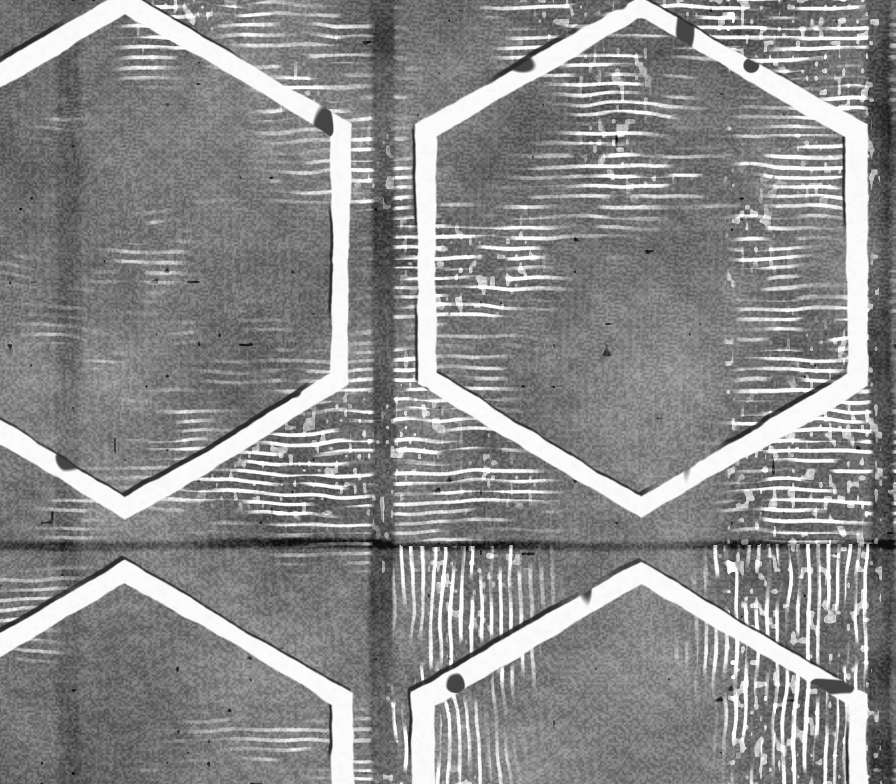
A WebGL 1 fragment shader for this pattern:

```glsl
precision highp float;
// Worn grey tiles, each stamped with a hand-cut white hexagon outline.
// A hexagon distance gives the outline and its dark upper-left rim; layered
// noise gives the mottled ground, grain, and patches of combed brush streaks.

uniform vec2 u_resolution;

// Lengths are in canvas heights.
#define TILE_ORIGIN vec2(0.488, 0.305)
#define TILE_SIZE   vec2(0.635, 0.714)
#define HEX_ORIGIN  vec2(0.818, 0.675)
#define HEX_PITCH   vec2(0.659, 0.727)
#define HEX_APOTHEM 0.276
#define LINE_HALF   0.0128
#define EDGE_WEAR   0.0045
#define RIM_OFFSET  vec2(-0.0035, 0.0050)
#define STREAK_FREQ 78.0
#define GRAIN       0.20
#define GROUND      0.47

float hash(vec2 p) {
  return fract(sin(dot(p, vec2(127.1, 311.7))) * 43758.5453);
}

float noise(vec2 p) {
  vec2 i = floor(p), f = fract(p);
  f = f * f * (3.0 - 2.0 * f);
  return mix(mix(hash(i), hash(i + vec2(1.0, 0.0)), f.x),
             mix(hash(i + vec2(0.0, 1.0)), hash(i + 1.0), f.x), f.y);
}

float fbm(vec2 p) {
  float sum = 0.0, amp = 0.533;
  for (int i = 0; i < 4; i++) {
    sum += amp * noise(p);
    p = p * 2.03 + 17.3;
    amp *= 0.5;
  }
  return sum;
}

// Signed distance to a pointy-topped hexagon, with sharp outer corners.
float hexagon(vec2 p) {
  p = abs(p);
  return max(p.x, dot(p, vec2(0.5, 0.866))) - HEX_APOTHEM;
}

// Distance to the outline's uneven edge, negative inside the line.
float outline(vec2 p, vec2 center) {
  float drift = 0.010 * (noise(p * 4.0 + 3.0) - 0.5);
  float rough = EDGE_WEAR * (fbm(p * 38.0) - 0.5);
  float width = LINE_HALF + 0.005 * (noise(p * 6.0 + 40.0) - 0.5);
  return abs(hexagon(p - center) + drift) - width + rough;
}

// Combed brush marks running along x, broken into short strokes.
float streaks(vec2 p) {
  float phase = p.y * STREAK_FREQ + 1.6 * fbm(p * 5.0) + 0.5 * noise(p * 23.0);
  float ridge = smoothstep(-0.1, 0.95, sin(6.2832 * phase));
  return ridge * smoothstep(0.25, 0.65, noise(p * vec2(24.0, 95.0)));
}

void main() {
  vec2 p = gl_FragCoord.xy / u_resolution.y;
  float aa = 1.2 / u_resolution.y;

  // Tile layout, with slightly wavering joints.
  vec2 grid = p - TILE_ORIGIN + 0.006 * (vec2(noise(p * 9.0), noise(p * 9.0 + 5.0)) - 0.5);
  vec2 tile = floor(grid / TILE_SIZE);
  vec2 local = grid - tile * TILE_SIZE;
  vec2 joint = min(local, TILE_SIZE - local);
  float evenColumn = step(mod(tile.x, 2.0), 0.5);
  float turned = evenColumn * step(0.5, mod(tile.y, 2.0));

  vec2 center = HEX_ORIGIN + tile * HEX_PITCH;
  float line = outline(p, center);
  float outside = smoothstep(0.0, 0.03, hexagon(p - center));

  // Mottled ground and a vertical seam through each tile.
  float tone = GROUND + 0.26 * (fbm(p * 6.0 + 8.0) - 0.5);
  tone += 0.12 * (fbm(p * vec2(30.0, 45.0)) - 0.5);
  float seamX = fract(0.70 + 0.33 * tile.x) * TILE_SIZE.x;
  float seam = smoothstep(0.022, 0.008, abs(local.x - seamX));
  tone -= 0.08 * seam * (1.0 - evenColumn) * (0.4 + noise(p * 11.0));
  float flecks = smoothstep(0.70, 0.82, noise(p * vec2(170.0, 110.0)));
  tone += 0.35 * flecks * evenColumn * smoothstep(0.008, 0.002, abs(local.x - seamX));

  // Brush streaks, heavier past the seam and outside the hexagon.
  float pastSeam = evenColumn * smoothstep(-0.01, 0.02, local.x - seamX);
  float patchLevel = fbm(p * 5.0 + 31.0) + 0.17 * pastSeam + 0.09 * outside
                   + 0.10 * turned - 0.07 * (1.0 - evenColumn);
  float brushed = smoothstep(0.46, 0.78, patchLevel) * smoothstep(0.010, 0.018, joint.x);
  tone += brushed * (0.72 * streaks(mix(p, p.yx, turned)) - 0.04);
  tone += 0.40 * flecks * smoothstep(0.62, 0.78, patchLevel);

  // Dark joints between tiles.
  float stain = 0.5 + noise(p * vec2(18.0, 22.0));
  tone -= 0.14 * stain * smoothstep(0.020, 0.011, joint.x);
  tone -= 0.23 * stain * smoothstep(0.009, 0.002, joint.y);

  // Fine grain and scattered pits.
  tone += GRAIN * (noise(p * 390.0) - 0.5);
  tone -= 0.30 * smoothstep(0.955, 0.985, noise(p * 75.0 + 9.0));

  // Dark rim on the upper-left of the outline, then the chipped white line.
  float rim = smoothstep(aa, -aa, outline(p - RIM_OFFSET, center));
  rim *= smoothstep(0.28, 0.50, noise(p * 9.0 + 60.0));
  tone = mix(tone, 0.13, 0.88 * rim);
  float paint = smoothstep(aa, -aa, line);
  float chip = smoothstep(0.86, 0.91, noise(p * 24.0 + 70.0));
  float white = 0.985 + 0.03 * (noise(p * 200.0) - 0.5);
  tone = mix(tone, mix(white, 0.27, chip), paint);

  gl_FragColor = vec4(vec3(clamp(tone, 0.06, 0.99)), 1.0);
}
```
